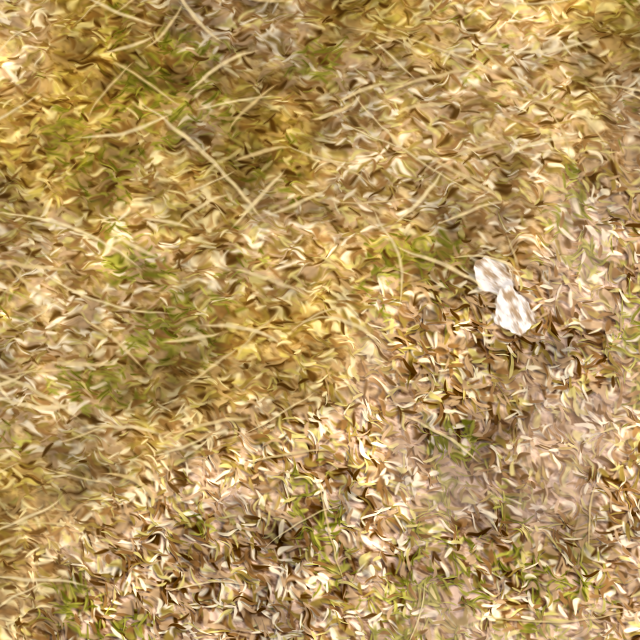
Write a Shadertoy shader that draws this texture.

```glsl
// Dry straw and trampled grass thinning out into bare, sunlit soil with green tufts.

vec4 hash4(vec2 p) {
    vec4 q = fract(p.xyxy * vec4(0.1031, 0.1030, 0.0973, 0.1099));
    q += dot(q, q.wzxy + 33.33);
    return fract((q.xxyz + q.yzzw) * q.zywx);
}

float noise(vec2 p) {
    vec2 i = floor(p), f = fract(p);
    f = f * f * (3.0 - 2.0 * f);
    float low = mix(hash4(i).x, hash4(i + vec2(1, 0)).x, f.x);
    float high = mix(hash4(i + vec2(0, 1)).x, hash4(i + vec2(1, 1)).x, f.x);
    return mix(low, high, f.y);
}

float fbm(vec2 p) {
    return 0.55 * noise(p) + 0.3 * noise(p * 2.1 + 7.3) + 0.15 * noise(p * 4.3 + 19.1);
}

vec2 rotate(vec2 p, float angle) {
    float c = cos(angle), s = sin(angle);
    return vec2(c * p.x + s * p.y, c * p.y - s * p.x);
}

// Picks a straw or soil tone; the thresholds set the share of each.
vec3 dryTone(float pick) {
    vec3 tone = vec3(0.78, 0.64, 0.45);
    tone = mix(tone, vec3(0.60, 0.44, 0.23), step(0.28, pick));
    tone = mix(tone, vec3(0.99, 0.91, 0.74), step(0.45, pick));
    tone = mix(tone, vec3(0.64, 0.53, 0.24), step(0.66, pick));
    tone = mix(tone, vec3(0.85, 0.77, 0.45), step(0.79, pick));
    return mix(tone, vec3(0.36, 0.24, 0.06), step(0.90, pick));
}

// Soft-edged tapered sliver of half length len and half width wid.
float sliver(vec2 q, float len, float wid, float soft) {
    float t = q.x / len;
    float taper = wid * (1.0 - t * t);
    return smoothstep(soft, -soft, abs(q.y) - taper) * smoothstep(1.0, 0.7, abs(t));
}

// Lays one jittered grid of blades over col; bare is 0 in straw and 1 on soil.
void layBlades(inout vec3 col, vec2 uv, float scale, float seed, float wid,
               float density, float bare, float green, float pale) {
    vec2 p = uv * scale + seed * 0.37;
    vec2 cell = floor(p);
    float soft = wid * mix(1.0, 0.65, bare);
    for (int y = -1; y <= 1; y++)
    for (int x = -1; x <= 1; x++) {
        vec2 id = cell + vec2(x, y);
        vec4 place = hash4(id + seed * 17.0);
        vec4 look = hash4(id + seed * 29.0 + 101.0);
        float angle = mix(-0.05, -0.7, bare) + (place.z - 0.5) * mix(1.9, 2.5, bare);
        vec2 q = rotate(p - id - place.xy, angle);
        q.y += (look.y - 0.5) * 0.5 * q.x * q.x;
        float len = mix(0.45, 0.95, look.z);
        float w = wid * mix(0.5, 1.4, look.w);
        float present = smoothstep(-0.05, 0.05, density - place.w);

        vec3 tone = dryTone(look.x);
        tone = mix(tone, vec3(0.74, 0.61, 0.37), 0.12 * (1.0 - bare));
        vec3 leaf = mix(vec3(0.42, 0.41, 0.08), vec3(0.80, 0.76, 0.34), look.y);
        tone = mix(tone, leaf, smoothstep(-0.08, 0.08, green - look.w));
        tone = mix(tone, mix(vec3(0.85, 0.74, 0.48), vec3(0.97, 0.89, 0.68), look.x), pale);

        float shadow = sliver(q + vec2(0.0, 1.3 * w), len, w, soft);
        col *= 1.0 - present * shadow * mix(0.05, 0.16, bare);
        col = mix(col, tone, present * sliver(q, len, w, soft) * (1.0 - 0.2 * pale));
    }
}

void mainImage(out vec4 fragColor, in vec2 fragCoord) {
    vec2 uv = fragCoord / iResolution.y;

    // Broad zones: bare soil at lower right, tufts, and shaded olive hollows
    float bare = smoothstep(-0.16, 0.16, 0.1 + 0.66 * uv.x - uv.y + 0.3 * (fbm(uv * 5.0) - 0.5));
    float green = 0.65 * smoothstep(0.54, 0.78, fbm(uv * 10.0 + 31.0));
    float hollow = smoothstep(0.45, 0.72, fbm(uv * 5.0 + 53.0)) * (1.0 - 0.8 * bare);

    // Mottled ground
    float mottle = fbm(rotate(uv, -0.5) * vec2(55.0, 95.0));
    vec3 soil = mix(vec3(0.46, 0.32, 0.16), vec3(0.95, 0.80, 0.65), smoothstep(0.2, 0.7, mottle));
    vec3 thatch = mix(vec3(0.55, 0.41, 0.17), vec3(0.88, 0.75, 0.50), smoothstep(0.2, 0.75, mottle));
    vec3 col = mix(thatch, soil, bare);

    // Short crumpled litter, from coarse to fine
    vec2 crumple = vec2(noise(uv * 48.0 + 3.0), noise(uv * 48.0 + 71.0)) - 0.5;
    vec2 litterUv = uv + 0.013 * crumple;
    for (int i = 0; i < 7; i++) {
        float layer = float(i);
        layBlades(col, litterUv, 32.0 + 4.0 * layer, layer + 1.0, 0.14, 0.8, bare, green, 0.0);
    }

    // Broad light and shade, olive hollows and pinkish dust
    float shade = 0.6 * (fbm(uv * 7.0 + 83.0) - 0.5) + 0.55 * (fbm(uv * 24.0 + 11.0) - 0.5);
    col *= 1.0 + shade;
    col *= mix(vec3(1.0), vec3(0.87, 0.84, 0.60), hollow);
    float dust = bare * smoothstep(0.45, 0.75, fbm(uv * 9.0 + 140.0));
    col = mix(col, vec3(0.92, 0.79, 0.67), 0.4 * dust);

    // Two pale crumpled dead leaves
    for (int i = 0; i < 2; i++) {
        float k = float(i);
        vec2 q = rotate(uv - vec2(0.765 + 0.04 * k, 0.572 - 0.06 * k), -0.7 - 0.4 * k);
        float edge = length(q / vec2(0.042, 0.026)) + 1.1 * (fbm(uv * 38.0) - 0.5);
        vec3 leaf = mix(vec3(0.70, 0.58, 0.42), vec3(1.0, 0.95, 0.87),
                        smoothstep(0.15, 0.6, fbm(q * vec2(40.0, 110.0))));
        col *= 1.0 - 0.2 * smoothstep(1.4, 0.9, edge);
        col = mix(col, leaf, smoothstep(1.05, 0.85, edge));
    }

    // Long pale stalks, mostly over the straw
    vec2 stalkUv = uv + 0.003 * crumple;
    for (int i = 0; i < 3; i++) {
        float layer = float(i);
        layBlades(col, stalkUv, 6.0 + 3.0 * layer, layer + 21.0, 0.015 + 0.007 * layer,
                  mix(0.5, 0.12, bare), bare, 0.0, 0.9);
    }

    // Fine grain and sunlight
    col *= 1.0 + 0.16 * (noise(uv * 150.0) - 0.5);
    vec3 middle = vec3(0.71, 0.60, 0.38);
    col = middle + (col - middle) * mix(1.12, 1.2, bare) + vec3(0.035, 0.02, 0.025);
    fragColor = vec4(clamp(col, 0.0, 1.0), 1.0);
}
```
